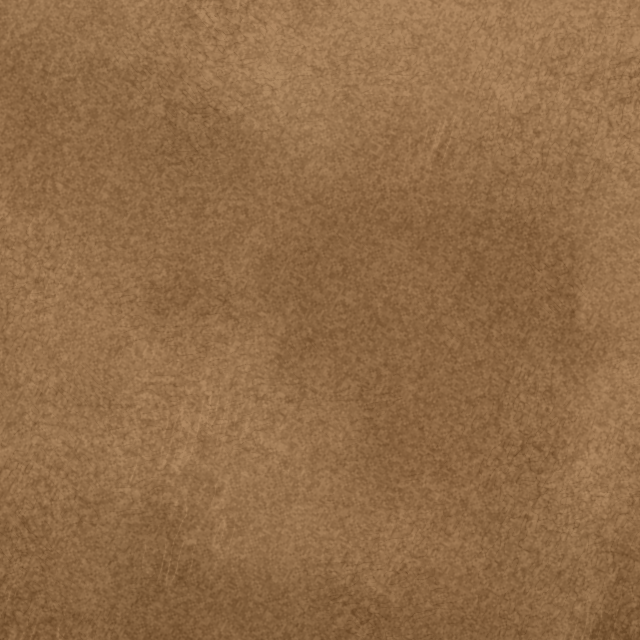
Reproduce this texture procedurally as a WebGL 1 fragment shader.

```glsl
precision highp float;
// Worn tan leather: soft warped clouds of tone over a vertical shade,
// patches of fine directional creases and pale scuffs, and a dense
// pore grain. One tone value is mapped onto a ramp of browns.

#define CLOUD_SCALE 3.0
#define CLOUD_AMOUNT 1.35
#define SHADE_AMOUNT 0.42
#define MEAN_TONE 0.58
#define CREASE_AMOUNT 0.36
#define SCUFF_AMOUNT 0.45
#define GRAIN_SCALE 290.0
#define GRAIN_AMOUNT 0.68
#define DARK_BROWN vec3(0.48, 0.34, 0.205)
#define LIGHT_TAN vec3(0.64, 0.49, 0.34)

uniform vec2 u_resolution;

float hash(vec2 p) {
  vec3 q = fract(vec3(p.xyx) * 0.1031);
  q += dot(q, q.yzx + 33.33);
  return fract((q.x + q.y) * q.z);
}

// Smooth value noise in 0..1.
float noise(vec2 p) {
  vec2 cell = floor(p);
  vec2 f = fract(p);
  f = f * f * (3.0 - 2.0 * f);
  float low = mix(hash(cell), hash(cell + vec2(1.0, 0.0)), f.x);
  float high = mix(hash(cell + vec2(0.0, 1.0)), hash(cell + 1.0), f.x);
  return mix(low, high, f.y);
}

mat2 rotation(float angle) {
  float c = cos(angle);
  float s = sin(angle);
  return mat2(c, s, -s, c);
}

// Octaves are turned against each other to hide the lattice.
float fbm(vec2 p) {
  float sum = 0.0;
  float total = 0.0;
  float weight = 1.0;
  for (int i = 0; i < 6; i++) {
    sum += weight * noise(p);
    total += weight;
    weight *= 0.62;
    p = rotation(0.6) * p * 2.03 + 17.3;
  }
  return sum / total;
}

// Thin lines along the mid level of a noise field, about zero mean.
float ridges(vec2 p) {
  return pow(1.0 - abs(2.0 * noise(p) - 1.0), 5.0) - 0.25;
}

// Three sets of creases, each with its own direction and patches.
float creases(vec2 uv) {
  vec2 bend = 0.02 * vec2(fbm(uv * 14.0), fbm(uv * 14.0 + 40.0));
  float sum = 0.0;
  for (int i = 0; i < 3; i++) {
    float k = float(i);
    float patches = smoothstep(0.45, 0.65, fbm(uv * 3.5 + 23.0 * k + 5.0));
    vec2 along = rotation(0.35 + 1.05 * k) * (uv + bend);
    sum -= patches * ridges(along * vec2(140.0, 65.0) + 31.0 * k);
  }
  return sum;
}

// Pale, nearly upright scratches gathered in a few places.
float scuffs(vec2 uv) {
  float patches = smoothstep(0.50, 0.66, fbm(uv * vec2(3.2, 4.0) + 71.0));
  vec2 bend = vec2(0.025 * fbm(uv * 9.0 + 8.0), 0.0);
  vec2 along = rotation(0.25) * (uv + bend);
  return patches * (ridges(along * vec2(85.0, 16.0)) + 0.12);
}

float grain(vec2 uv) {
  vec2 turned = rotation(0.5) * uv;
  float fine = noise(turned * GRAIN_SCALE) - 0.5;
  float coarse = noise(uv * GRAIN_SCALE * 0.5 + 9.0) - 0.5;
  return fine + 0.5 * coarse;
}

void main() {
  vec2 uv = gl_FragCoord.xy / u_resolution.y;

  // Broad tone: lighter above, darkest along the lower edge.
  vec2 warp = vec2(fbm(uv * 4.0 + 3.0), fbm(uv * 4.0 + 11.0)) - 0.5;
  vec2 cloudPoint = rotation(0.4) * uv + 0.3 * warp;
  float clouds = fbm(cloudPoint * CLOUD_SCALE + 2.7) - 0.5;
  float tone = MEAN_TONE + SHADE_AMOUNT * (uv.y - 0.5) + CLOUD_AMOUNT * clouds;
  tone -= 0.25 * (1.0 - smoothstep(0.0, 0.16, uv.y));

  // Surface detail.
  tone += CREASE_AMOUNT * creases(uv);
  tone += SCUFF_AMOUNT * scuffs(uv);
  tone += GRAIN_AMOUNT * grain(uv);

  // Very slight drift between reddish and olive brown.
  float drift = fbm(uv * 3.0 + 57.0) - 0.5;
  vec3 color = mix(DARK_BROWN, LIGHT_TAN, clamp(tone, -0.35, 1.3));
  color += drift * vec3(0.012, -0.008, -0.01);
  gl_FragColor = vec4(color, 1.0);
}
```
